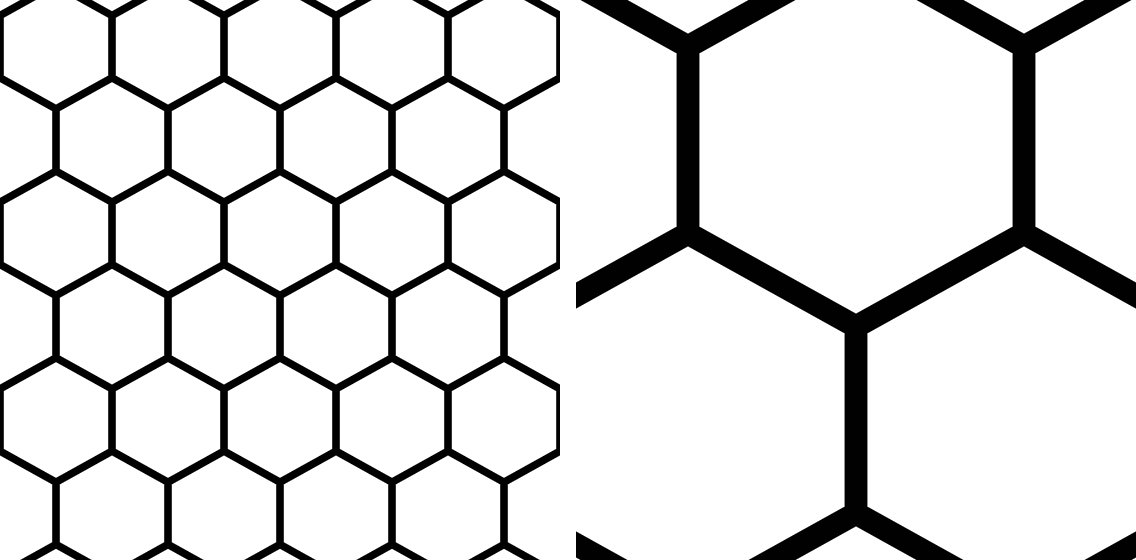
Left: the whole. Right: its middle third, enlarged.
Reproduce this pattern procedurally as a WebGL 1 fragment shader.

```glsl
precision highp float;

uniform vec2 u_resolution;

#define COLUMNS 5.0
#define ROW_PAIRS 3.0
#define LINE_WIDTH 0.0136
#define LINE_COLOR vec3(0.004)
#define CELL_COLOR vec3(1.0)

// Inner distance to the walls of the nearest hexagon in one rectangular
// lattice of centres; negative between the hexagons.
float hexLattice(vec2 p, vec2 pitch) {
    vec2 q = abs(mod(p + 0.5 * pitch, pitch) - 0.5 * pitch);
    vec2 corner = vec2(pitch.x / 2.0, pitch.y / 6.0);
    vec2 slantNormal = normalize(corner.yx);
    return min(corner.x - q.x, dot(corner - q, slantNormal));
}

void main() {
    vec2 uv = gl_FragCoord.xy / u_resolution;
    float pixel = 1.0 / min(u_resolution.x, u_resolution.y);

    // Two lattices, offset by half a pitch, interlock into the honeycomb
    vec2 pitch = 1.0 / vec2(COLUMNS, ROW_PAIRS);
    vec2 p = uv - vec2(0.0, pitch.y / 4.0);
    float wallDistance = max(hexLattice(p, pitch),
                             hexLattice(p - 0.5 * pitch, pitch));

    // Stroke with a one pixel soft edge
    float cell = clamp((wallDistance - 0.5 * LINE_WIDTH) / pixel + 0.5, 0.0, 1.0);
    gl_FragColor = vec4(mix(LINE_COLOR, CELL_COLOR, cell), 1.0);
}
```
